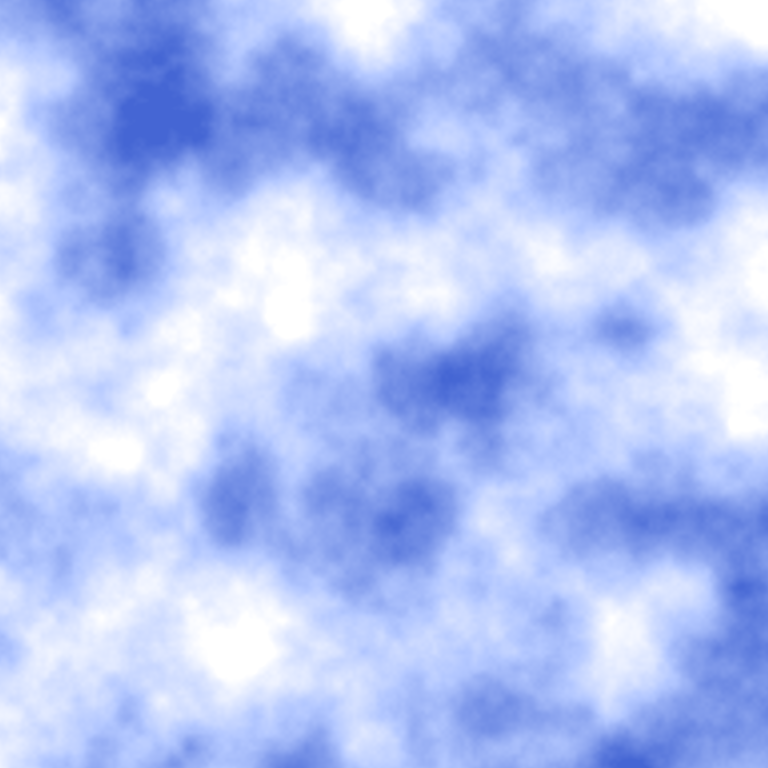
Reproduce this texture procedurally as a three.js fragment shader.

```glsl
// Soft blue and white clouds from layered value noise.
varying vec2 vUv;

const vec3 DEEP_BLUE = vec3(0.27, 0.40, 0.83);
const vec3 PALE_BLUE = vec3(0.70, 0.78, 1.00);
const vec3 WHITE = vec3(1.0);

const float BASE_CELLS = 6.0;     // noise cells across the canvas
const int OCTAVES = 6;
const float GAIN = 0.5;           // strength of each finer layer
const float LACUNARITY = 2.0;
const vec2 OCTAVE_SHIFT = vec2(17.3, 9.1);
const vec2 SEED = vec2(3.0, 11.0);

// Noise levels at which each colour is reached
const float BLUE_LEVEL = 0.20;
const float PALE_LEVEL = 0.505;
const float WHITE_LEVEL = 0.72;

float hash(vec2 cell) {
  vec3 p = fract(vec3(cell.xyx) * 0.1031);
  p += dot(p, p.yzx + 33.33);
  return fract((p.x + p.y) * p.z);
}

float valueNoise(vec2 p) {
  vec2 cell = floor(p);
  vec2 f = fract(p);
  vec2 blend = f * f * (3.0 - 2.0 * f);
  float bottom = mix(hash(cell), hash(cell + vec2(1.0, 0.0)), blend.x);
  float top = mix(hash(cell + vec2(0.0, 1.0)), hash(cell + vec2(1.0)), blend.x);
  return mix(bottom, top, blend.y);
}

// Sum of octaves, normalised to 0..1
float fbm(vec2 p) {
  float sum = 0.0;
  float total = 0.0;
  float amplitude = 1.0;
  for (int i = 0; i < OCTAVES; i++) {
    sum += amplitude * valueNoise(p);
    total += amplitude;
    amplitude *= GAIN;
    p = p * LACUNARITY + OCTAVE_SHIFT;
  }
  return sum / total;
}

// Two-part ramp: deep blue to pale blue to white
vec3 cloudColor(float density) {
  float paleAmount = clamp((density - BLUE_LEVEL) / (PALE_LEVEL - BLUE_LEVEL), 0.0, 1.0);
  float whiteAmount = clamp((density - PALE_LEVEL) / (WHITE_LEVEL - PALE_LEVEL), 0.0, 1.0);
  return mix(mix(DEEP_BLUE, PALE_BLUE, paleAmount), WHITE, whiteAmount);
}

void main() {
  float density = fbm(vUv * BASE_CELLS + SEED);
  gl_FragColor = vec4(cloudColor(density), 1.0);
}
```
